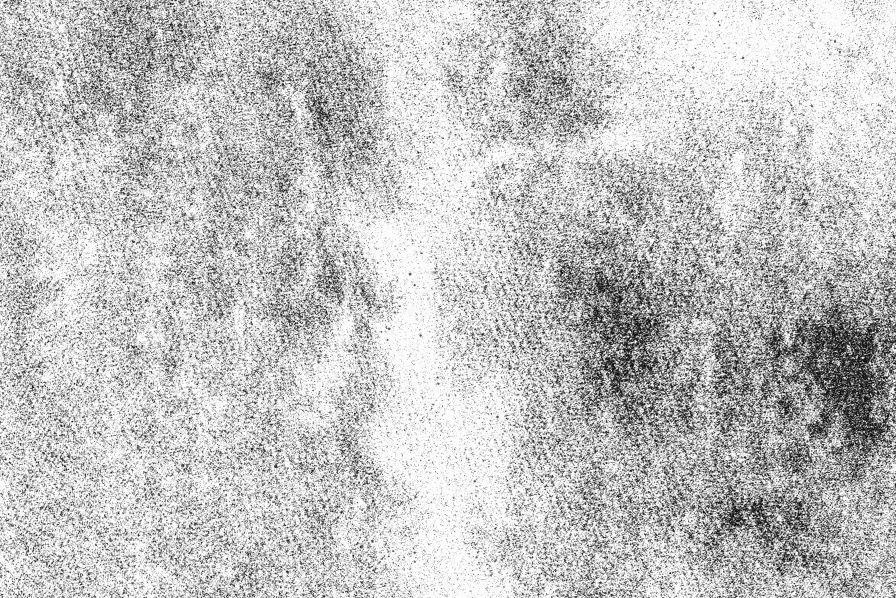
A Shadertoy shader for this texture:

```glsl
// Worn, speckled plaster in black and white: soft stains and bare patches set
// how much ink each place holds, and a thresholded fine noise turns that
// coverage into grit, averaged over several samples per pixel.

float hash(vec2 p) {
    return fract(sin(dot(p, vec2(127.1, 311.7))) * 43758.5453);
}

float noise(vec2 p) {
    vec2 i = floor(p), f = fract(p);
    f = f * f * (3.0 - 2.0 * f);
    return mix(mix(hash(i), hash(i + vec2(1, 0)), f.x),
               mix(hash(i + vec2(0, 1)), hash(i + vec2(1, 1)), f.x), f.y);
}

float fbm(vec2 p) {
    float sum = 0.0, amp = 0.5;
    for (int i = 0; i < 5; i++) {
        sum += amp * noise(p);
        p = mat2(1.6, 1.2, -1.2, 1.6) * p + 7.3;
        amp *= 0.5;
    }
    return sum / 0.97;
}

// Stains and bare patches: centre and radii as fractions of the canvas
const vec4 patches[12] = vec4[12](
    vec4(0.96, 0.37, 0.13, 0.15), vec4(0.84, 0.10, 0.08, 0.06),
    vec4(0.69, 0.46, 0.05, 0.18), vec4(0.385, 0.50, 0.05, 0.06),
    vec4(0.36, 0.82, 0.05, 0.11), vec4(0.60, 0.85, 0.07, 0.10),
    vec4(0.12, 0.90, 0.09, 0.12), vec4(0.39, 0.25, 0.03, 0.12),
    vec4(0.82, 0.30, 0.22, 0.28), vec4(0.48, 0.42, 0.075, 0.60),
    vec4(0.82, 0.93, 0.20, 0.15), vec4(0.355, 0.38, 0.035, 0.10));
const float strengths[12] = float[12](
    0.48, 0.44, 0.36, 0.38, 0.28, 0.28, 0.16, 0.20, 0.18, -0.26, -0.25, -0.20);

// Share of ink at p, where p is in units of canvas height
float coverage(vec2 p, vec2 uv) {
    vec2 warp = vec2(fbm(p * 12.0), fbm(p * 12.0 + 31.0)) - 0.5;
    vec2 q = uv + warp * vec2(0.13, 0.20);
    float ink = 0.155;
    for (int i = 0; i < 12; i++) {
        vec2 d = (q - patches[i].xy) / patches[i].zw;
        ink += strengths[i] * exp(-dot(d, d));
    }
    // Pale curved scrape
    float along = (uv.x + 0.03 * warp.x - 0.54) / 0.18;
    float scrape = abs(uv.y + 0.05 * warp.y - 0.71 - 0.07 * sqrt(clamp(along, 0.0, 1.0)));
    ink -= 0.18 * smoothstep(0.035, 0.0, scrape)
         * smoothstep(-0.1, 0.1, along) * smoothstep(1.2, 0.9, along);
    // Blotches, then a soft floor that keeps bare patches dusty
    ink += 0.2 * (fbm(p * vec2(8.0, 5.0) + 3.0) - 0.5);
    ink = 0.5 * (ink + sqrt(ink * ink + 0.009));
    // Vertical runs and small flakes
    ink *= 1.0 + 1.3 * (fbm(p * vec2(38.0, 7.0)) - 0.5)
               + 1.9 * (fbm(p * vec2(60.0, 46.0) + 11.0) - 0.5);
    return clamp(ink, 0.015, 0.84);
}

// Sparse ragged specks, one candidate per cell
float specks(vec2 p, float ink) {
    vec2 cell = floor(p * 110.0);
    vec2 centre = 0.3 + 0.4 * vec2(hash(cell + 17.0), hash(cell + 43.0));
    float radius = mix(0.08, 0.24, hash(cell + 71.0));
    float dist = length(fract(p * 110.0) - centre) + 0.16 * (noise(p * 500.0) - 0.5);
    return step(hash(cell + 5.0), 0.02 + 0.25 * ink)
         * smoothstep(radius + 0.06, radius - 0.06, dist);
}

// Ink at one sample; the log term sets the threshold that yields the coverage
float grit(vec2 p, float ink) {
    vec2 turned = mat2(0.8, 0.6, -0.6, 0.8) * p;
    vec2 tilted = mat2(0.96, -0.28, 0.28, 0.96) * p;
    float grain = 0.42 * noise(turned * 720.0) + 0.28 * noise(tilted * 430.0 + 19.0)
                + 0.30 * noise(turned.yx * 990.0 + 57.0);
    float threshold = 0.5 + 0.072 * log((1.0 - ink) / ink);
    float dust = smoothstep(threshold - 0.21, threshold + 0.21, grain);
    return max(dust, 0.7 * specks(p, ink));
}

void mainImage(out vec4 fragColor, in vec2 fragCoord) {
    vec2 uv = fragCoord / iResolution.xy;
    vec2 p = fragCoord / iResolution.y;
    float ink = coverage(p, uv);

    // Average a 3 by 3 grid of samples inside the pixel
    float dark = 0.0;
    for (int i = 0; i < 9; i++) {
        vec2 offset = (vec2(i % 3, i / 3) - 1.0) / 3.0;
        dark += grit(p + offset / iResolution.y, ink) / 9.0;
    }
    fragColor = vec4(vec3(mix(0.99, 0.06, dark)), 1.0);
}
```
